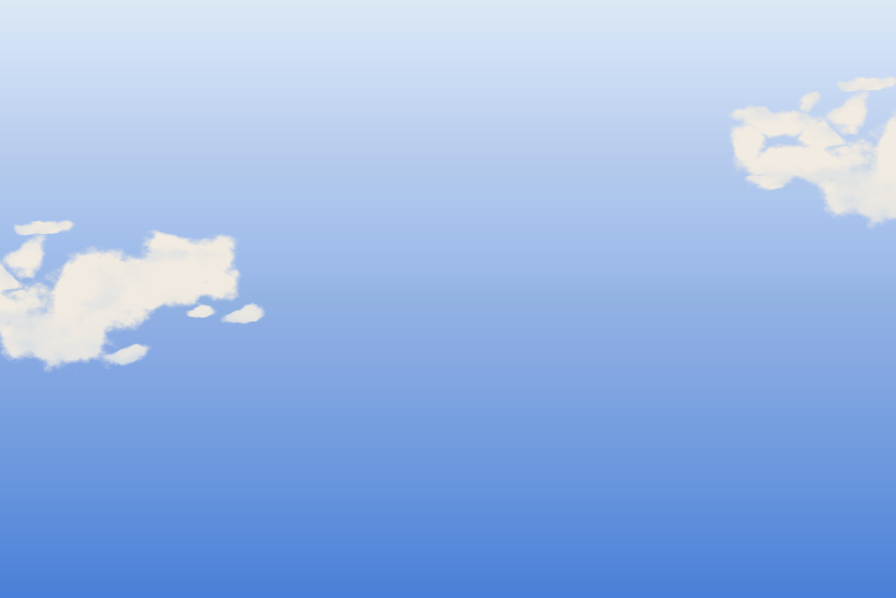
Write a WebGL 1 fragment shader that draws this texture.

```glsl
precision highp float;
// A clear sky fading from pale blue at the top to deep blue at the bottom, with
// one cream cloud drawn twice and cropped by the left and right borders.
// The cloud is a union of tilted elliptical puffs, frayed by fractal noise.

uniform vec2 u_resolution;

// Positions are in canvas heights; puffs are in cloud units.
const vec2 LEFT_CLOUD = vec2(0.117, 0.502);
const vec2 RIGHT_CLOUD = vec2(1.494, 0.742);
const float CLOUD_SCALE = 5.12;      // cloud units per canvas height
const float FRAY = 1.15;             // noise strength on the outline
const float WARP = 0.13;             // bending of the puffs
const float EDGE_LOW = -0.04;
const float EDGE_HIGH = 0.34;
const float OPACITY = 0.97;
const vec3 CREAM = vec3(0.955, 0.925, 0.880);
const vec3 SHADE = vec3(0.835, 0.865, 0.895);

float hash(vec2 p) {
  return fract(sin(dot(p, vec2(127.1, 311.7))) * 43758.5453);
}

float noise(vec2 p) {
  vec2 i = floor(p);
  vec2 f = fract(p);
  f = f * f * (3.0 - 2.0 * f);
  return mix(mix(hash(i), hash(i + vec2(1.0, 0.0)), f.x),
             mix(hash(i + vec2(0.0, 1.0)), hash(i + 1.0), f.x), f.y);
}

float fbm(vec2 p) {
  float sum = 0.0;
  float amp = 0.5;
  for (int i = 0; i < 5; i++) {
    sum += amp * noise(p);
    p = mat2(1.6, 1.2, -1.2, 1.6) * p + 3.7;
    amp *= 0.5;
  }
  return sum;
}

float ramp(float a, float b, float x) {
  return clamp((x - a) / (b - a), 0.0, 1.0);
}

// Sky colour by depth below the top border
vec3 skyColor(float t) {
  vec3 c = mix(vec3(0.86, 0.915, 0.96), vec3(0.82, 0.88, 0.965), ramp(0.0, 0.08, t));
  c = mix(c, vec3(0.71, 0.793, 0.925), ramp(0.08, 0.27, t));
  c = mix(c, vec3(0.675, 0.776, 0.93), ramp(0.27, 0.33, t));
  c = mix(c, vec3(0.607, 0.722, 0.91), ramp(0.33, 0.46, t));
  c = mix(c, vec3(0.58, 0.705, 0.885), ramp(0.46, 0.49, t));
  c = mix(c, vec3(0.54, 0.665, 0.895), ramp(0.49, 0.58, t));
  c = mix(c, vec3(0.49, 0.643, 0.877), ramp(0.58, 0.66, t));
  c = mix(c, vec3(0.40, 0.58, 0.865), ramp(0.66, 0.82, t));
  return mix(c, vec3(0.29, 0.50, 0.845), ramp(0.82, 1.0, t));
}

// Soft ellipse: 1 at its centre, 0 on its rim; slope shears it upwards
float puff(vec2 q, vec2 center, vec2 radius, float slope) {
  vec2 d = q - center;
  d.y -= slope * d.x;
  return 1.0 - length(d / radius);
}

float cloudShape(vec2 q) {
  // Main body and its bumpy crown
  float d = puff(q, vec2(0.78, 0.18), vec2(0.72, 0.34), 0.18);
  d = max(d, puff(q, vec2(0.22, 0.02), vec2(0.70, 0.40), 0.15));
  d = max(d, puff(q, vec2(-0.10, -0.31), vec2(0.62, 0.31), -0.05));
  d = max(d, puff(q, vec2(0.80, 0.43), vec2(0.20, 0.15), 0.0));
  d = max(d, puff(q, vec2(1.18, 0.30), vec2(0.24, 0.20), 0.1));
  d = max(d, puff(q, vec2(1.28, 0.13), vec2(0.22, 0.17), 0.2));
  // Left arm curling around a gap
  d = max(d, puff(q, vec2(-0.80, -0.08), vec2(0.66, 0.17), 0.05));
  d = max(d, puff(q, vec2(-0.98, 0.27), vec2(0.40, 0.12), -0.13));
  d = max(d, puff(q, vec2(-1.24, 0.10), vec2(0.16, 0.24), 0.0));
  d = max(d, puff(q, vec2(-0.60, 0.13), vec2(0.22, 0.12), -0.2));
  // Thin veils and detached wisps
  d = max(d, puff(q, vec2(-0.35, 0.36), vec2(0.30, 0.22), 0.3) - 0.22);
  d = max(d, puff(q, vec2(-0.75, 0.44), vec2(0.13, 0.09), 0.3) - 0.15);
  d = max(d, puff(q, vec2(-1.12, -0.24), vec2(0.30, 0.10), 0.0) - 0.2);
  d = max(d, puff(q, vec2(-0.25, 0.60), vec2(0.24, 0.065), 0.0));
  d = max(d, puff(q, vec2(1.48, -0.15), vec2(0.20, 0.07), 0.2));
  d = max(d, puff(q, vec2(1.12, -0.13), vec2(0.13, 0.065), 0.2));
  return max(d, puff(q, vec2(0.50, -0.48), vec2(0.25, 0.08), 0.1) - 0.12);
}

vec3 addCloud(vec3 sky, vec2 p, vec2 center) {
  vec2 q = (p - center) * CLOUD_SCALE;
  if (abs(q.x) > 2.1 || abs(q.y) > 1.1) return sky;
  vec2 bend = vec2(fbm(q * 5.0 + 11.0), fbm(q * 5.0 + 37.0)) - 0.48;
  float grain = fbm(q * vec2(6.0, 8.5) + 5.0) - 0.48;
  float density = cloudShape(q + WARP * bend) + FRAY * grain * 0.8;
  float cover = OPACITY * smoothstep(EDGE_LOW, EDGE_HIGH, density);
  // Cool shadow in folds and along the underside
  float fold = fbm(q * vec2(3.5, 5.5) + 19.0);
  float under = 1.0 - smoothstep(-0.60, -0.05, q.y - 0.2 * q.x);
  float shadow = clamp(smoothstep(0.46, 0.75, fold) * 0.6 + 0.4 * under, 0.0, 1.0);
  shadow *= 1.0 - 0.5 * smoothstep(0.3, 0.9, density);
  return mix(sky, mix(CREAM, SHADE, shadow), cover);
}

void main() {
  vec2 p = gl_FragCoord.xy / u_resolution.y;
  vec3 color = skyColor(1.0 - p.y);
  color = addCloud(color, p, LEFT_CLOUD);
  color = addCloud(color, p, RIGHT_CLOUD);
  gl_FragColor = vec4(color, 1.0);
}
```
